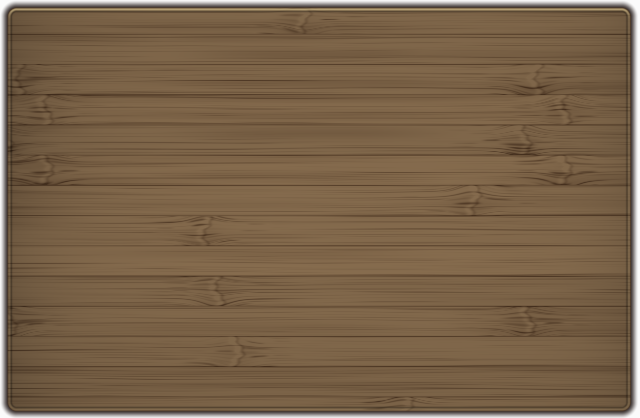
Give the GLSL for this texture, as a WebGL 2 fragment shader.

```glsl
#version 300 es
precision highp float;

uniform vec2 u_resolution;
out vec4 fragColor;

// Lengths are fractions of the canvas height
const vec4 MARGIN = vec4(0.018, 0.016, 0.022, 0.018); // left, bottom, right, top
const float CORNER = 0.022;
const float SHADOW_REACH = 0.019;
const float STRIP_PITCH = 0.0723;
const float FIRST_SEAM = 0.082;
const float SEAM_WIDTH = 0.0016;
const float KNOT_SPACING = 0.81; // fraction of the width
const float KNOT_REACH = 0.075;

const vec3 WOOD = vec3(0.515, 0.415, 0.300);
const vec3 GRAIN = vec3(0.250, 0.165, 0.100);
const vec3 RIM_LIGHT = vec3(0.74, 0.66, 0.48);
const vec3 SHADOW = vec3(0.20, 0.165, 0.16);
const vec3 PAPER = vec3(0.985);

float hash(vec2 p) {
    p = fract(p * vec2(0.1031, 0.1130));
    p += dot(p, p.yx + 33.33);
    return fract((p.x + p.y) * p.x * 61.7);
}

float bell(float x, float width) {
    x /= width;
    return exp(-x * x);
}

float roundedBox(vec2 p, vec2 halfSize, float radius) {
    vec2 q = abs(p) - halfSize + radius;
    return length(max(q, 0.0)) + min(max(q.x, q.y), 0.0) - radius;
}

// Cellular streaks: one tapered stroke per stretched cell
float streaks(vec2 p, float width, float seed) {
    vec2 cell = floor(p);
    float dark = 0.0;
    for (int j = -1; j <= 1; j++) {
        for (int i = -1; i <= 1; i++) {
            vec2 id = cell + vec2(i, j);
            float a = hash(id + seed);
            float b = hash(id.yx + seed + 47.0);
            vec2 q = p - id - vec2(b, 0.2 + 0.6 * a);
            float reach = 0.4 + 0.6 * fract(a * 7.0 + b);
            float taper = 1.0 - smoothstep(0.25, 1.0, abs(q.x) / reach);
            dark = max(dark, b * b * taper * bell(q.y, width * (0.6 + 0.6 * a)));
        }
    }
    return dark;
}

// Knots drift along successive strips, with two stray ones
float knotPosition(float row) {
    float drift = 0.6 + 0.3 * sin(0.5236 * (row - 0.8));
    float ripple = 0.09 * sin(1.9 * row - 2.6) * bell(row - 3.5, 2.5);
    return drift + ripple + 0.52 * bell(row - 10.0, 0.5) - 0.24 * bell(row - 7.0, 0.5);
}

// A few strips carry no knot
float knotPresence(float row) {
    return step(0.5, abs(mod(row, 7.0) - 1.0)) * step(0.5, abs(mod(row, 11.0) - 1.0));
}

vec3 bamboo(vec2 uv, float aspect) {
    float across = (1.0 - uv.y - FIRST_SEAM) / STRIP_PITCH + 1.0;
    float row = floor(across);
    float v = across - row;
    float pixel = 1.0 / (u_resolution.y * STRIP_PITCH);
    float rowTone = hash(vec2(row, 5.0));

    // Knot: the grain swells around it and gathers dark strokes
    float d = uv.x / aspect - knotPosition(row);
    d -= KNOT_SPACING * round(d / KNOT_SPACING);
    float present = knotPresence(row);
    float swell = present * bell(d, 0.035);
    float wave = 0.05 * sin(uv.x * 5.0 + row * 2.3) + 0.02 * sin(uv.x * 13.0 + row);
    float grainV = 0.5 + (v - 0.5) * (1.0 - 0.4 * swell) + wave * (0.4 + swell);
    float seed = row * 19.0 + 100.0;
    float knot = streaks(vec2(d * 22.0 + 9.0, grainV * 9.0), max(0.22, 9.0 * pixel * 0.55), seed + 7.0);
    knot *= present * bell(d, KNOT_REACH);

    // Grain from broad bands to hairlines
    float band = streaks(vec2(uv.x * 1.3, grainV * 2.0), 0.45, seed);
    float bold = streaks(vec2(uv.x * 1.7, grainV * 6.0), max(0.13, 6.0 * pixel * 0.5), seed + 3.0);
    float hair = streaks(vec2(uv.x * 3.0, grainV * 12.0), max(0.2, 12.0 * pixel * 0.5), seed + 5.0);
    float dark = 0.20 * band + 0.50 * bold + 0.30 * hair + 0.75 * knot + 0.12 * swell * v;

    // Node line crossing the knot
    float node = d - 0.006 * sin(v * 6.0 + row) - 0.002 * sin(v * 23.0);
    dark += present * (0.20 * bell(node - 0.008, 0.003) - 0.16 * bell(node, 0.005));

    // Seam between strips
    float seam = min(v, 1.0 - v) * STRIP_PITCH;
    float seamDark = 0.5 + 0.15 * sin(uv.x * 4.0 + floor(across + 0.5) * 2.1);
    dark += seamDark * bell(seam, max(SEAM_WIDTH, 0.6 / u_resolution.y));

    // Darkened ends of the board
    float ends = 0.20 * exp(-uv.x / 0.14) + 0.15 * exp((uv.x - aspect) / 0.12);
    float tone = 0.97 + 0.06 * rowTone - ends - 0.05 * bell(uv.y, 0.12);
    return mix(WOOD, GRAIN, clamp(dark, 0.0, 0.9)) * tone;
}

void main() {
    vec2 uv = gl_FragCoord.xy / u_resolution.y;
    float aspect = u_resolution.x / u_resolution.y;
    vec2 low = MARGIN.xy;
    vec2 high = vec2(aspect, 1.0) - MARGIN.zw;
    float edge = roundedBox(uv - 0.5 * (low + high), 0.5 * (high - low), CORNER);

    // Bevelled rim, lit from above
    vec3 board = bamboo(uv, aspect);
    float lit = 0.15 + 0.75 * smoothstep(0.03, 0.0, high.y - uv.y);
    board *= 1.0 - 0.30 * bell(edge + 0.009, 0.0025);
    board = mix(board, RIM_LIGHT, lit * bell(edge + 0.0045, 0.003));
    board = mix(board, GRAIN, 0.6 * bell(edge, 0.002));

    vec3 halo = mix(SHADOW, PAPER, smoothstep(-0.003, SHADOW_REACH, edge));
    float soft = 0.75 / u_resolution.y;
    fragColor = vec4(mix(board, halo, smoothstep(-soft, soft, edge)), 1.0);
}
```
